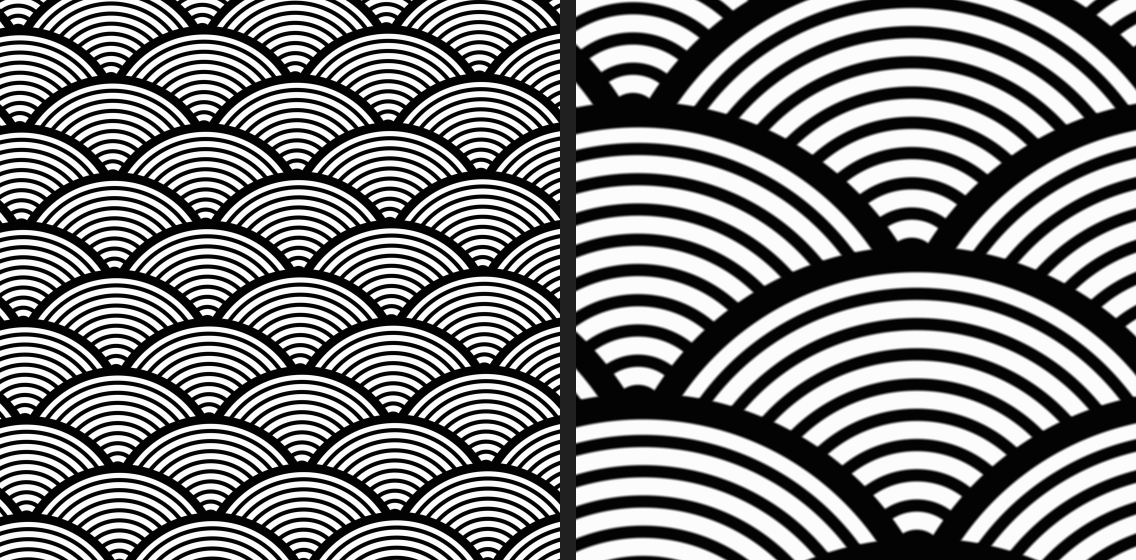
Left: the whole. Right: its middle third, enlarged.
Write a WebGL 2 fragment shader that draws this pattern.

```glsl
#version 300 es
precision highp float;
// Overlapping wave scales: rows of fans made of black and white concentric rings.

uniform vec2 u_resolution;
out vec4 fragColor;

// Lattice, in canvas units
const vec2 ANCHOR = vec2(0.5362, 0.3353);       // centre of one scale
const vec2 COLUMN_STEP = vec2(0.3288, 0.0014);  // to the next scale in a row
const vec2 ROW_STEP = vec2(-0.0015, 0.0869);    // to the next row, slightly skewed

// Scale proportions
const float SCALE_RADIUS = 0.1849;
const float BORDER_WIDTH = 0.0156;
const float RING_PERIOD = 0.0180;
const float RING_WIDTH = 0.0107;     // white part of each period
const float RING_START = 0.1708;     // outer edge of the first white ring
const float SOFTNESS = 0.0012;       // half width of a blurred edge

// Rows that can show at one point, relative to the row just below it
const int BACK_ROW = 1;
const int FRONT_ROW = -3;

const vec3 INK = vec3(0.01);
const vec3 PAPER = vec3(0.99);

// Soft mask, 1 where the signed distance is positive
float softEdge(float distance, float blur) {
    return smoothstep(-blur, blur, distance);
}

// Distance from the nearest scale centre in a row
float scaleDistance(vec2 p, float row) {
    vec2 q = p - row * ROW_STEP;
    float stagger = 0.5 * mod(row, 2.0);
    float column = floor(q.x / COLUMN_STEP.x - stagger + 0.5) + stagger;
    return length(q - column * COLUMN_STEP);
}

// White rings, trimmed by the heavy border
float ringMask(float radius, float blur) {
    float fromMiddle = RING_START - 0.5 * RING_WIDTH - radius;
    float offset = abs(mod(fromMiddle + 0.5 * RING_PERIOD, RING_PERIOD) - 0.5 * RING_PERIOD);
    float ring = 0.5 * RING_WIDTH - offset;
    float inside = SCALE_RADIUS - BORDER_WIDTH - radius;
    return softEdge(min(ring, inside), blur);
}

void main() {
    float side = min(u_resolution.x, u_resolution.y);
    vec2 p = gl_FragCoord.xy / side - ANCHOR;
    float blur = max(SOFTNESS, 0.7 / side);

    // Paint rows from back to front; lower rows cover higher ones
    float baseRow = floor(p.y / ROW_STEP.y);
    float white = 0.0;
    for (int i = BACK_ROW; i >= FRONT_ROW; i--) {
        float radius = scaleDistance(p, baseRow + float(i));
        float cover = softEdge(SCALE_RADIUS - radius, blur);
        white = mix(white, ringMask(radius, blur), cover);
    }

    fragColor = vec4(mix(INK, PAPER, white), 1.0);
}
```
